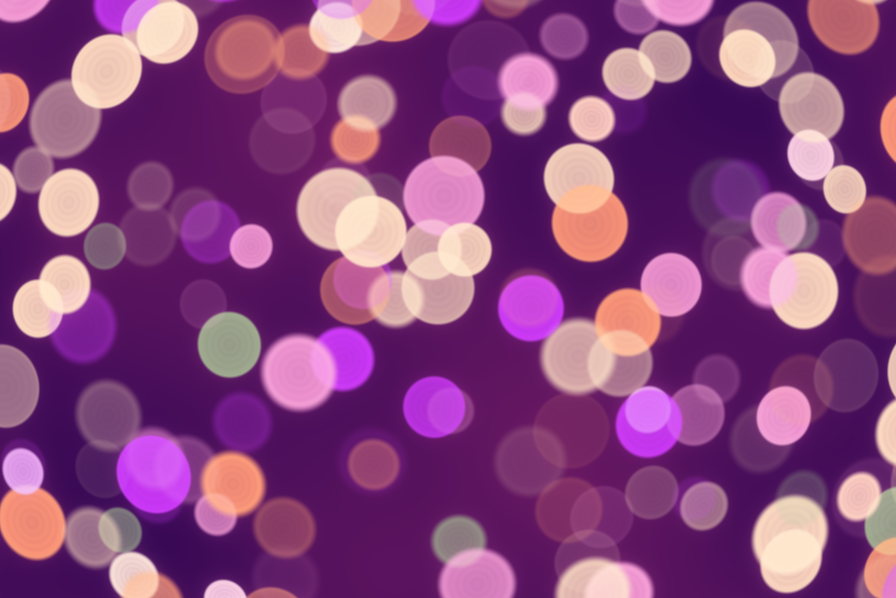
Give the GLSL for this background, as a WebGL 1 fragment shader.

```glsl
precision highp float;

uniform vec2 u_resolution;

vec3 hash3(vec2 cell, float seed) {
  vec3 q = fract(vec3(cell.xyx + seed * 7.31) * vec3(0.1031, 0.1030, 0.0973));
  q += dot(q, q.yxz + 33.33);
  return fract((q.xxy + q.yzz) * q.zyx);
}

// Broad drifting variation, roughly -1 to 1
float layeredSines(vec2 p) {
  return 0.5 * sin(3.1 * p.x + 2.3 * p.y + 0.8)
       + 0.3 * sin(5.7 * p.y - 4.1 * p.x + 2.0)
       + 0.2 * sin(9.3 * p.x + 6.9 * p.y + 4.4);
}

vec3 lightTint(float pick) {
  if (pick < 0.37) return vec3(1.0, 0.85, 0.70);
  if (pick < 0.60) return vec3(1.0, 0.58, 0.36);
  if (pick < 0.80) return vec3(0.76, 0.19, 0.97);
  if (pick < 0.96) return vec3(0.96, 0.59, 0.80);
  return vec3(0.55, 0.66, 0.46);
}

// Halfway between painting over and screening
vec3 blendLight(vec3 base, vec3 tint, float alpha) {
  return base * (1.0 - alpha * (0.5 + 0.5 * tint)) + tint * alpha;
}

// One out-of-focus light: soft disc, fine rings, bright rim and halo
vec3 addDisc(vec3 base, vec2 offset, vec2 center, vec3 look, float pick) {
  float radius = mix(0.036, 0.070, look.x);
  float softness = mix(0.003, 0.009, look.z * look.z);

  // Lens vignetting narrows discs away from the middle
  vec2 fromMiddle = center - vec2(0.75, 0.5);
  vec2 radial = normalize(fromMiddle + 0.0001);
  float squeeze = 0.32 * dot(fromMiddle, fromMiddle);
  offset += radial * dot(offset, radial) * squeeze;

  float dist = length(offset);
  float disc = 1.0 - smoothstep(radius - softness, radius + softness, dist);
  float rimGap = (dist - radius + softness) / (0.6 * softness + 0.002);
  float rim = exp(-rimGap * rimGap);
  float halo = exp(-max(dist - radius, 0.0) * 95.0) * (1.0 - disc);

  float strength = mix(0.10, 0.96, smoothstep(0.05, 0.80, look.y));
  float rings = 1.0 + 0.015 * sin(32.0 * dist / radius);
  float shade = 0.93 + 0.08 * dist / radius;
  vec3 tint = lightTint(pick);
  // The strongest small lights burn out towards white
  tint = mix(tint, vec3(1.0, 0.94, 0.92), 0.6 * step(0.72, look.y) * step(look.x, 0.35));

  base = blendLight(base, tint, clamp(disc * strength * rings * shade, 0.0, 1.0));
  base = blendLight(base, tint, 0.22 * rim * strength);
  return blendLight(base, mix(tint, vec3(0.9, 0.2, 0.6), 0.5), 0.13 * halo * strength);
}

void main() {
  vec2 p = gl_FragCoord.xy / u_resolution.y;

  // Dark purple backdrop with warmer plum patches
  float glow = 0.5 + 0.5 * layeredSines(p * 1.3 + 1.7);
  vec3 color = mix(vec3(0.21, 0.03, 0.33), vec3(0.40, 0.09, 0.38), glow);

  // Overlapping cellular layers of scattered lights
  const float cellSize = 0.2;
  for (int layer = 0; layer < 5; layer++) {
    float seed = float(layer) + 1.0;
    vec2 shift = seed * vec2(0.37, 0.61) + 4.0;
    vec2 home = floor(p / cellSize + shift);
    for (int y = -1; y <= 1; y++) {
      for (int x = -1; x <= 1; x++) {
        vec2 cell = home + vec2(float(x), float(y));
        vec3 place = hash3(cell, seed);
        vec3 look = hash3(cell + 17.0, seed + 9.0);
        float pick = hash3(cell + 41.0, seed + 23.0).x;
        vec2 center = (cell + place.xy - shift) * cellSize;
        float density = 0.70 + 0.28 * layeredSines(center * 1.6);
        if (place.z < density) color = addDisc(color, p - center, center, look, pick);
      }
    }
  }

  gl_FragColor = vec4(clamp(color, 0.0, 1.0), 1.0);
}
```
